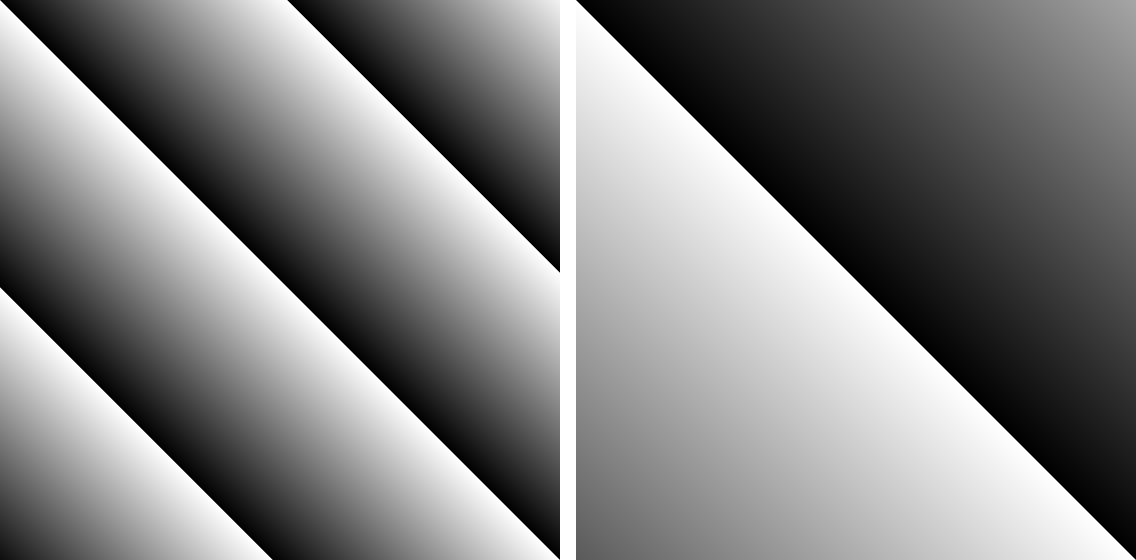
Left, the full canvas; right, a detail of the centre.
Give the GLSL for this pattern, as a three.js fragment shader.

```glsl
#define REPEATS 1.95              // bands per canvas side, across and up
#define ANCHOR vec2(0.5, 0.5)     // a point lying on a band edge
#define DARK vec3(0.0)
#define LIGHT vec3(1.0)

varying vec2 vUv;

// Sawtooth from 0 to 1 whose sharp drop is blended over the given width
float smoothSawtooth(float t, float width) {
  float fromEdge = fract(t + 0.5) - 0.5;
  float passed = smoothstep(-0.5 * width, 0.5 * width, fromEdge);
  return clamp(fromEdge + 1.0 - passed, 0.0, 1.0);
}

void main() {
  // Band coordinate, rising toward the upper right
  vec2 offset = vUv - ANCHOR;
  float band = REPEATS * (offset.x + offset.y);

  // Size of one pixel measured across the bands
  float pixelWidth = max(length(vec2(dFdx(band), dFdy(band))), 1e-5);

  gl_FragColor = vec4(mix(DARK, LIGHT, smoothSawtooth(band, pixelWidth)), 1.0);
}
```
